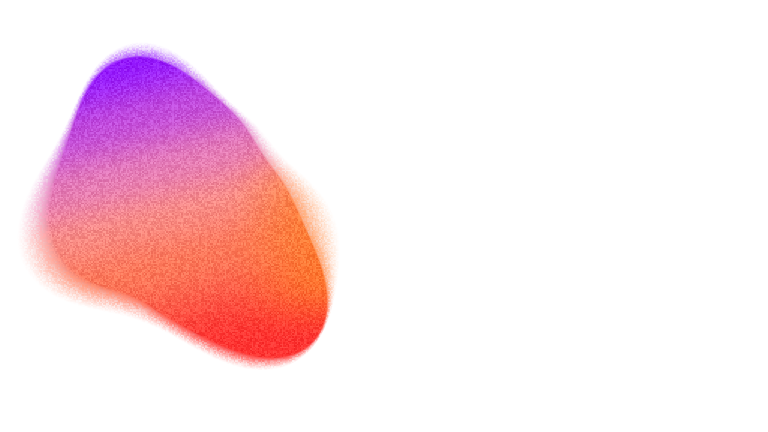
Write a WebGL 1 fragment shader that draws this background.

```glsl
precision highp float;
// Grainy rounded blob with a violet-to-red gradient and a soft halo on white.

uniform vec2 u_resolution;

const vec2 BLOB_CENTER = vec2(0.4282, 0.5139);
const float GRAIN_CELLS = 288.0; // grain cells per canvas height

const vec3 PAPER = vec3(1.0);
const vec3 VIOLET = vec3(0.58, 0.10, 1.0);
const vec3 ORCHID = vec3(0.76, 0.30, 0.86);
const vec3 PINK = vec3(0.90, 0.49, 0.71);
const vec3 SALMON = vec3(0.97, 0.55, 0.53);
const vec3 CORAL = vec3(0.99, 0.47, 0.35);
const vec3 RED = vec3(1.0, 0.21, 0.20);
const vec3 ORANGE = vec3(1.0, 0.50, 0.17);

// Sine-free hash, 0 to 1
float hash(vec2 cell) {
  vec3 q = fract(vec3(cell.xyx) * 0.1031);
  q += dot(q, q.yzx + 33.33);
  return fract((q.x + q.y) * q.z);
}

// One angular harmonic: cosine and sine amplitudes in h
float wave(vec2 h, float k, float angle) {
  return dot(h, vec2(cos(k * angle), sin(k * angle)));
}

// Polar outline built from seven harmonics around a mean radius
float outline(float angle, float mean, vec2 h1, vec2 h2, vec2 h3,
              vec2 h4, vec2 h5, vec2 h6, vec2 h7) {
  return mean + wave(h1, 1.0, angle) + wave(h2, 2.0, angle)
    + wave(h3, 3.0, angle) + wave(h4, 4.0, angle) + wave(h5, 5.0, angle)
    + wave(h6, 6.0, angle) + wave(h7, 7.0, angle);
}

float coreRadius(float angle) {
  return outline(angle, 0.3013,
    vec2(-0.0068, -0.0044), vec2(-0.0058, -0.0677), vec2(-0.0139, -0.0302),
    vec2(-0.0109, 0.0162), vec2(-0.0088, 0.0007), vec2(0.0023, 0.0037),
    vec2(0.0031, 0.0033));
}

float haloRadius(float angle) {
  return outline(angle, 0.3431,
    vec2(-0.0133, -0.0153), vec2(0.0099, -0.0547), vec2(-0.0081, -0.0374),
    vec2(0.0016, 0.0241), vec2(-0.0036, -0.0015), vec2(0.0048, -0.0019),
    vec2(0.0052, -0.0007));
}

// Slightly tilted vertical gradient with an orange flank on the right
vec3 blobColor(vec2 p) {
  float g = 0.861 - p.y + 0.25 * (p.x - 0.301);
  vec3 color = mix(VIOLET, ORCHID, smoothstep(0.0, 0.15, g));
  color = mix(color, PINK, smoothstep(0.13, 0.28, g));
  color = mix(color, SALMON, smoothstep(0.26, 0.39, g));
  color = mix(color, CORAL, smoothstep(0.36, 0.51, g));
  color = mix(color, RED, smoothstep(0.49, 0.72, g));
  float flank = smoothstep(0.50, 0.76, p.x) * smoothstep(0.20, 0.36, p.y)
    * smoothstep(0.22, 0.42, g);
  return mix(color, ORANGE, 0.8 * flank);
}

// Solid core, then a halo that fades out towards the outer outline
float blobOpacity(vec2 offset, float pixel) {
  float angle = atan(offset.y, offset.x);
  float radius = length(offset);
  float core = coreRadius(angle);
  float width = max(haloRadius(angle) - core, 0.004);
  float fade = clamp((radius - core) / width, 0.0, 1.0);
  float crease = smoothstep(-0.15, 0.15, offset.x + offset.y);
  float halo = mix(0.95, 0.68, crease) * pow(1.0 - fade, 1.3);
  float edge = max(pixel, 0.003);
  return mix(1.0, halo, smoothstep(-edge, edge, radius - core));
}

void main() {
  vec2 p = gl_FragCoord.xy / u_resolution.y;
  float grain = hash(floor(p * GRAIN_CELLS)) - 0.5;

  // Grain is strongest where the halo is half transparent
  float opacity = blobOpacity(p - BLOB_CENTER, 1.0 / u_resolution.y);
  opacity += grain * 1.4 * opacity * (1.0 - opacity);

  vec3 color = blobColor(p) + grain * vec3(0.10, 0.15, 0.13);
  gl_FragColor = vec4(mix(PAPER, color, clamp(opacity, 0.0, 1.0)), 1.0);
}
```
